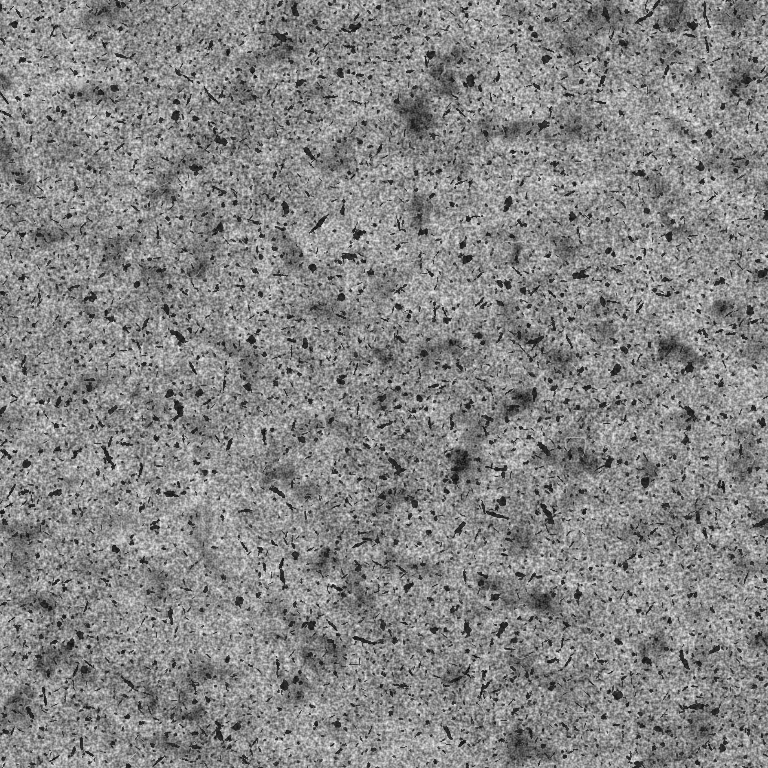
This texture is drawn by a WebGL 2 fragment shader. Its source:

```glsl
#version 300 es
precision highp float;

uniform vec2 u_resolution;
out vec4 fragColor;

vec2 hash2(vec2 p) {
    vec3 q = fract(p.xyx * vec3(0.1031, 0.1030, 0.0973));
    q += dot(q, q.yzx + 33.33);
    return fract((q.xx + q.yz) * q.zy);
}

float cornerSlope(vec2 cell, vec2 offset) {
    float angle = 6.2832 * hash2(cell).x;
    return dot(vec2(cos(angle), sin(angle)), offset);
}

float gradientNoise(vec2 p) {
    vec2 i = floor(p), f = fract(p);
    vec2 w = f * f * f * (f * (f * 6.0 - 15.0) + 10.0);
    vec2 e = vec2(1.0, 0.0);
    float low = mix(cornerSlope(i, f), cornerSlope(i + e, f - e), w.x);
    float high = mix(cornerSlope(i + e.yx, f - e.yx), cornerSlope(i + 1.0, f - 1.0), w.x);
    return mix(low, high, w.y);
}

// Ragged, randomly turned chips: one candidate per grid cell.
float pits(vec2 uv, float cells, float chance, float radius, float edge) {
    vec2 p = uv * cells, home = floor(p);
    float ragged = gradientNoise(uv * 0.75 / radius) + 0.6 * gradientNoise(uv * 1.7 / radius + 31.0);
    float cover = 0.0;
    for (int y = -1; y <= 1; y++) {
        for (int x = -1; x <= 1; x++) {
            vec2 cell = home + vec2(x, y);
            vec2 place = hash2(cell + 17.0), kind = hash2(cell + 71.0);
            vec2 d = (p - cell - place) / cells;
            float angle = 3.1416 * hash2(cell + 143.0).x;
            float c = cos(angle), s = sin(angle);
            d = mat2(c, -s, s, c) * d;
            float stretch = 1.0 + 2.6 * kind.y * kind.y * kind.y;
            float size = radius * mix(0.6, 1.4, kind.y * place.x + 0.3 * place.y);
            float dist = length(d * vec2(1.0 / sqrt(stretch), stretch)) - size * (1.0 + 0.9 * ragged);
            cover = max(cover, step(kind.x, chance) * smoothstep(edge, -edge, dist));
        }
    }
    return cover;
}

// Soft round stains with a fuzzy outline.
float stains(vec2 uv) {
    vec2 p = uv * 9.0 + 0.22 * vec2(gradientNoise(uv * 45.0), gradientNoise(uv * 45.0 + 60.0));
    vec2 home = floor(p);
    float sum = 0.0;
    for (int y = -1; y <= 1; y++) {
        for (int x = -1; x <= 1; x++) {
            vec2 cell = home + vec2(x, y);
            vec2 kind = hash2(cell + 211.0);
            float dist = length(p - cell - hash2(cell + 307.0));
            sum = max(sum, step(kind.x, 0.45) * smoothstep(mix(0.14, 0.3, kind.y), 0.04, dist));
        }
    }
    return sum;
}

// Short bright hairlines where a noise field crosses zero.
float hairlines(vec2 uv, float scale) {
    float line = gradientNoise(uv * scale) + 0.25 * gradientNoise(uv * scale * 3.0 + 9.0);
    float gate = gradientNoise(uv * scale * 0.8 + 47.0);
    return smoothstep(0.0017 * scale, 0.0, abs(line)) * smoothstep(0.22, 0.42, gate);
}

void main() {
    vec2 uv = gl_FragCoord.xy / u_resolution.y;
    float edge = max(0.0008, 0.6 / u_resolution.y);

    // Fine grain
    float fine = gradientNoise(uv * 251.0 + 5.0);
    float grain = 0.22 * gradientNoise(uv * 127.0) + 0.32 * fine
                + 0.24 * gradientNoise(uv * 419.0 + 13.0);

    // Broad mottling
    float cloud = gradientNoise(uv * 5.0 + 3.0);
    float mottle = 0.08 * cloud + 0.10 * gradientNoise(uv * 14.0 + 21.0)
                 + 0.14 * gradientNoise(uv * vec2(36.0, 44.0));
    float blotch = smoothstep(0.1, 0.5, gradientNoise(uv * vec2(17.0, 21.0) + 80.0));
    float tone = 0.58 + grain + mottle;
    tone -= blotch * (0.15 + 0.25 * fine);
    tone -= stains(uv) * (0.23 + 0.2 * fine);

    // Hairlines
    float bright = max(hairlines(uv, 19.0), 0.8 * hairlines(uv + 4.3, 33.0));
    tone = mix(tone, 0.82, 0.65 * bright);

    // Chips, coarse to fine, denser in the darker zones
    float crowd = 1.0 - 0.8 * cloud + 0.5 * blotch;
    float chips = pits(uv, 21.0, 0.36 * crowd, 0.0062, edge);
    chips = max(chips, pits(uv + 2.7, 45.0, 0.45 * crowd, 0.0036, edge));
    chips = max(chips, 0.9 * pits(uv + 6.1, 91.0, 0.5 * crowd, 0.0021, edge));
    tone = mix(tone, 0.13 + 0.3 * grain, 0.95 * chips);

    fragColor = vec4(vec3(clamp(tone, 0.03, 0.9)), 1.0);
}
```
